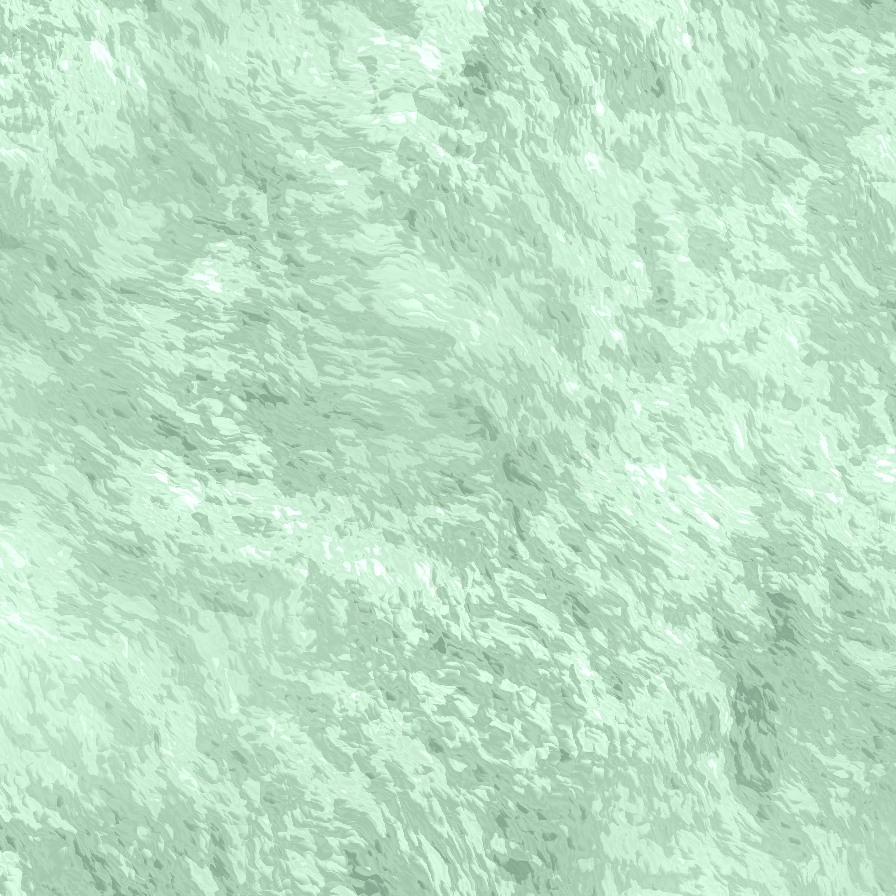
Write a WebGL 1 fragment shader that draws this texture.

```glsl
precision highp float;

uniform vec2 u_resolution;

#define MINT vec3(0.735, 0.875, 0.775)
#define STREAK_ANGLE -0.78
#define ANGLE_SPREAD 0.36
#define STRETCH 3.6
#define COARSE_SCALE 9.0
#define FLAKE_CONTRAST 0.088
#define FOIL_CONTRAST 0.045
#define BROAD_CONTRAST 0.25
#define BEND 0.12
#define RAGGED 0.009
#define EDGE_HARDNESS 65.0

vec2 hash2(vec2 p) {
    vec3 q = fract(p.xyx * vec3(0.1031, 0.1030, 0.0973));
    q += dot(q, q.yzx + 33.33);
    return fract((q.xx + q.yz) * q.zy);
}

float valueNoise(vec2 p) {
    vec2 cell = floor(p);
    vec2 f = fract(p);
    f = f * f * (3.0 - 2.0 * f);
    float low = mix(hash2(cell).x, hash2(cell + vec2(1.0, 0.0)).x, f.x);
    float high = mix(hash2(cell + vec2(0.0, 1.0)).x, hash2(cell + 1.0).x, f.x);
    return mix(low, high, f.y) - 0.5;
}

// Layered noise centred on zero
float cloud(vec2 p) {
    float sum = 0.0;
    float amp = 0.55;
    for (int i = 0; i < 4; i++) {
        sum += amp * valueNoise(p);
        p = mat2(1.6, 1.2, -1.2, 1.6) * p + 11.7;
        amp *= 0.5;
    }
    return sum;
}

vec2 cloud2(vec2 p) {
    return vec2(cloud(p), cloud(p + 37.3));
}

// Cellular flakes: each cell has its own tone and tilt, with crisp borders
float facets(vec2 p) {
    vec2 cell = floor(p);
    float tone = 0.0;
    float total = 0.0;
    for (int j = -1; j <= 1; j++) {
        for (int i = -1; i <= 1; i++) {
            vec2 id = cell + vec2(float(i), float(j));
            vec2 rnd = hash2(id + 50.0);
            vec2 offset = p - id - rnd;
            float weight = exp(-EDGE_HARDNESS * dot(offset, offset)) + 1e-12;
            float shade = hash2(id + 91.0).y - 0.5 + offset.y * (rnd.x - 0.1);
            tone += weight * shade;
            total += weight;
        }
    }
    return tone / total;
}

float slantedFacets(vec2 p, float angle, float stretch, float scale) {
    vec2 along = vec2(cos(angle), sin(angle));
    vec2 q = vec2(dot(p, along) / stretch, dot(p, vec2(-along.y, along.x)));
    return facets(q * scale + scale + 60.0);
}

// Flakes from long folds to fine grit; regions lean one way or the other
float crinkles(vec2 p) {
    float sum = 0.0;
    float amp = 0.6;
    float scale = COARSE_SCALE;
    float stretch = STRETCH;
    for (int i = 0; i < 6; i++) {
        float angle = STREAK_ANGLE + 0.15 * sin(float(i) * 2.4);
        float lean = smoothstep(-0.06, 0.06, cloud(p * 5.0 + float(i) * 7.0));
        float steep = slantedFacets(p, angle - ANGLE_SPREAD, stretch, scale);
        float shallow = slantedFacets(p + 3.0, angle + ANGLE_SPREAD, stretch, scale);
        sum += amp * mix(steep, shallow, lean);
        scale *= 1.75;
        stretch = mix(stretch, 1.9, 0.22);
        amp = min(amp + 0.15, 1.0);
    }
    return sum;
}

void main() {
    vec2 uv = gl_FragCoord.xy / u_resolution.y;

    // Bend the folds and fray their edges
    vec2 p = uv + BEND * cloud2(uv * 2.8 + 5.0);
    p += RAGGED * cloud2(uv * 55.0 + 80.0);

    // Broad light and shade, with rough and calm regions
    float broad = cloud(p * vec2(3.6, 4.2) + 23.0);
    float roughness = clamp(1.0 + 1.6 * cloud(uv * 4.0 + 140.0), 0.65, 1.4);

    // Flakes plus the banded glare of crumpled foil
    float relief = crinkles(p);
    float foil = sin(relief * 5.0 + broad * 8.0);
    float tone = FLAKE_CONTRAST * relief + FOIL_CONTRAST * foil;
    tone = tone * roughness + BROAD_CONTRAST * broad + 0.02;

    // Glints on the brightest folds
    tone += 0.2 * max(tone - 0.14, 0.0);
    tone = max(tone, -0.2);

    gl_FragColor = vec4(clamp(MINT + tone, 0.0, 1.0), 1.0);
}
```
